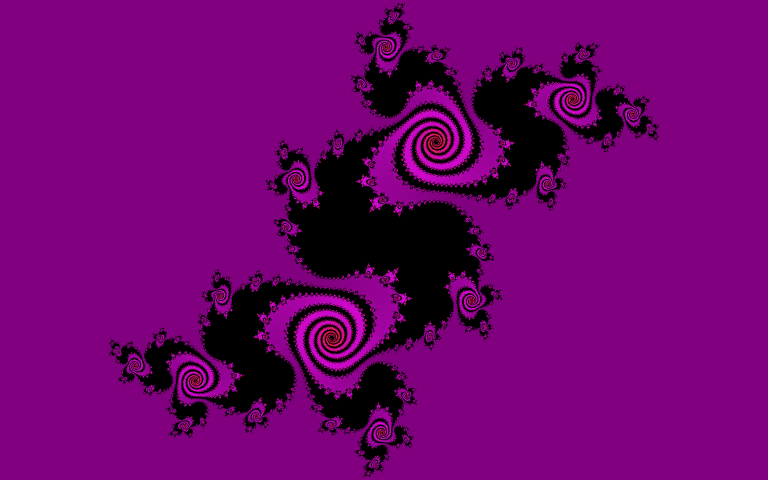
Reproduce this background procedurally as a Shadertoy shader.

```glsl
const int MAX_STEPS = 450;
const int SAMPLES = 3;                       // per axis
const float VIEW_HEIGHT = 2.182;             // plane units across the canvas height
const vec2 SEED = vec2(-0.0925, -0.6555);

const vec3 INTERIOR = vec3(0.004, 0.0, 0.004);
const vec3 PURPLE = vec3(0.505, 0.0, 0.502);
const vec3 MAGENTA = vec3(0.80, 0.03, 0.79);
const vec3 CORE_RED = vec3(0.88, 0.10, 0.32);

vec2 complexSquare(vec2 z) {
    return vec2(z.x * z.x - z.y * z.y, 2.0 * z.x * z.y);
}

// Steps of z -> z^2 + seed until escape, or limit when z stays bounded
int escapeSteps(vec2 z, vec2 seed, int limit) {
    for (int i = 0; i < limit; i++) {
        if (dot(z, z) > 4.0) return i;
        z = complexSquare(z) + seed;
    }
    return limit;
}

// Flat purple outside, magenta in the spiral arms, red at their cores
vec3 escapeColor(int steps, int limit) {
    if (steps >= limit) return INTERIOR;
    float n = float(steps);
    vec3 color = mix(PURPLE, MAGENTA, smoothstep(25.0, 110.0, n));
    return mix(color, CORE_RED, smoothstep(150.0, 320.0, n));
}

vec2 toPlane(vec2 coord, vec2 resolution, float viewHeight) {
    return (coord - 0.5 * resolution) / resolution.y * viewHeight;
}

void mainImage(out vec4 fragColor, in vec2 fragCoord) {
    vec3 sum = vec3(0.0);

    // Supersampled edges
    for (int y = 0; y < SAMPLES; y++) {
        for (int x = 0; x < SAMPLES; x++) {
            vec2 offset = (vec2(x, y) + 0.5) / float(SAMPLES) - 0.5;
            vec2 z = toPlane(fragCoord + offset, iResolution.xy, VIEW_HEIGHT);
            sum += escapeColor(escapeSteps(z, SEED, MAX_STEPS), MAX_STEPS);
        }
    }
    fragColor = vec4(sum / float(SAMPLES * SAMPLES), 1.0);
}
```
